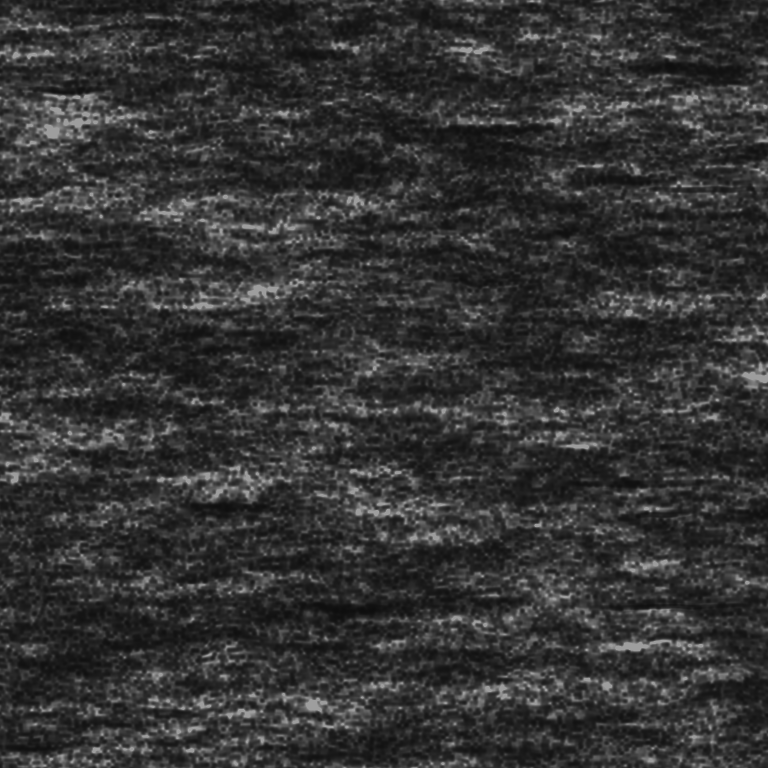
A WebGL 2 fragment shader for this texture:

```glsl
#version 300 es
precision highp float;
// Dark grey fibrous surface: fine grain, horizontal streaks and black slits.

uniform vec2 u_resolution;
out vec4 fragColor;

const int SLIT_COUNT = 16;

float hash(vec2 p) {
    return fract(sin(dot(p, vec2(127.1, 311.7))) * 43758.5453);
}

// Smooth noise along one row, in -1..1; each row has its own shift.
float rowNoise(float x, float row, float seed) {
    float shifted = x + 37.0 * hash(vec2(row, seed));
    float cell = floor(shifted);
    float t = smoothstep(0.0, 1.0, shifted - cell);
    float a = hash(vec2(cell, row + seed));
    float b = hash(vec2(cell + 1.0, row + seed));
    return 2.0 * mix(a, b, t) - 1.0;
}

// Blend of neighbouring rows; frequency sets the cells across and up.
float streakNoise(vec2 uv, vec2 frequency, float seed) {
    vec2 p = uv * frequency;
    float row = floor(p.y);
    float t = smoothstep(0.0, 1.0, p.y - row);
    return mix(rowNoise(p.x, row, seed), rowNoise(p.x, row + 1.0, seed), t);
}

// Soft tapered lens, 1 in the middle and 0 outside.
float lens(vec2 offset, vec2 halfSize) {
    return 1.0 - smoothstep(0.35, 1.1, length(offset / halfSize));
}

// Scattered thin dark slits.
float slits(vec2 uv, float seed) {
    float cover = 0.0;
    for (int i = 0; i < SLIT_COUNT; i++) {
        float id = float(i) + seed;
        vec2 center = vec2(hash(vec2(id, 1.0)), hash(vec2(id, 2.0)));
        vec2 halfSize = vec2(mix(0.05, 0.14, hash(vec2(id, 3.0))),
                             mix(0.004, 0.011, hash(vec2(id, 4.0))));
        cover = max(cover, lens(uv - center, halfSize));
    }
    return cover;
}

// Sum of layers from broad bands down to single grains, near unit variance.
float fibreTone(vec2 uv) {
    float tone = 0.50 * streakNoise(uv, vec2(3.0, 9.0), 11.0);
    tone += 0.85 * streakNoise(uv, vec2(6.0, 30.0), 23.0);
    tone += 1.20 * streakNoise(uv, vec2(15.0, 88.0), 37.0);
    tone += 1.05 * streakNoise(uv, vec2(48.0, 170.0), 53.0);
    tone += 1.35 * streakNoise(uv, vec2(205.0, 220.0), 71.0);
    return tone;
}

void main() {
    vec2 uv = gl_FragCoord.xy / u_resolution;

    // Slight waviness keeps the streaks from being ruler straight.
    vec2 wavy = uv;
    wavy.y += 0.004 * streakNoise(uv, vec2(14.0, 12.0), 89.0);
    wavy.y += 0.0015 * streakNoise(uv, vec2(50.0, 40.0), 97.0);

    float tone = fibreTone(wavy) - 1.5 * slits(wavy, 5.0);

    // Skewed brightness: mostly dark with sparse light fibres.
    float grey = 0.045 + 0.135 * exp(0.6 * tone);
    fragColor = vec4(vec3(min(grey, 0.62)), 1.0);
}
```
